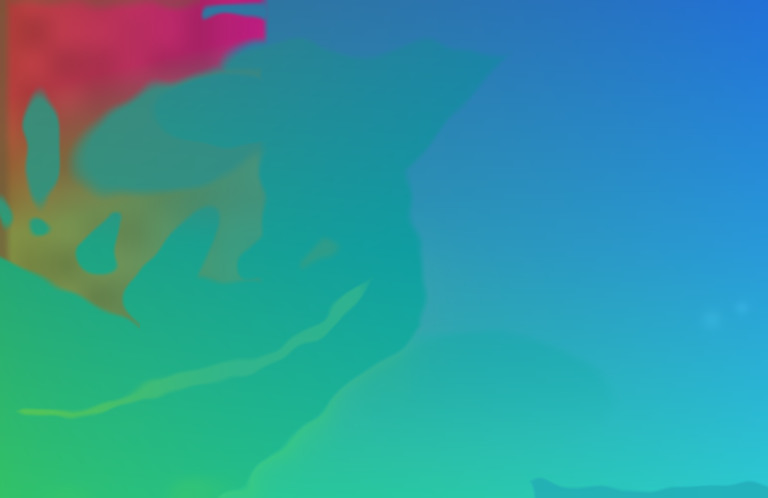
Reproduce this texture map procedurally as a WebGL 2 fragment shader.

```glsl
#version 300 es
precision highp float;
// Soft painted map: blue-cyan backdrop, teal body, warm corner cut by rounded
// holes, and pale green streaks. Each layer is a colour sheet (a two-by-three
// blend) laid through a distance-based mask with a wavering edge.
uniform vec2 u_resolution;
out vec4 fragColor;

const float HEIGHT = 4.98;       // canvas height in scene units
const float WAVER = 0.1;         // edge distortion
const float WARM_LIMIT = 2.62;   // right end of the warm corner
const vec3 HAZE = vec3(0.27, 0.53, 0.47);
const vec3 OLIVE = vec3(0.36, 0.60, 0.42);
const vec3 BARK = vec3(0.43, 0.36, 0.23);
const vec3 LIME = vec3(0.38, 0.79, 0.31);
const vec3 MINT = vec3(0.22, 0.72, 0.55);
const vec3 MIST = vec3(0.23, 0.64, 0.68);
const vec3 DEEP = vec3(0.13, 0.66, 0.71);

float hash(vec2 p) { return fract(sin(dot(p, vec2(127.1, 311.7))) * 43758.5453); }

float noise(vec2 p) {
  vec2 i = floor(p), f = fract(p), e = vec2(0.0, 1.0);
  f = f * f * (3.0 - 2.0 * f);
  return mix(mix(hash(i), hash(i + e.yx), f.x),
             mix(hash(i + e.xy), hash(i + e.yy), f.x), f.y);
}

float fill(float d, float soft) { return 1.0 - smoothstep(-soft, soft, d); }
float ellipse(vec2 p, vec2 r) { return (length(p / r) - 1.0) * min(r.x, r.y); }
float glow(vec2 p, vec2 r) { return exp(-dot(p / r, p / r)); }

float taper(vec2 p, vec2 a, vec2 b, float ra, float rb) {
  vec2 ab = b - a;
  float t = clamp(dot(p - a, ab) / dot(ab, ab), 0.0, 1.0);
  return length(p - a - ab * t) - mix(ra, rb, t);
}

// t.x runs left to right, t.y runs 0 (top) to 2 (bottom)
vec3 sheet(vec2 t, vec3 tl, vec3 tr, vec3 ml, vec3 mr, vec3 bl, vec3 br) {
  t = clamp(t, vec2(0.0), vec2(1.0, 2.0));
  vec3 top = mix(tl, tr, t.x), middle = mix(ml, mr, t.x), low = mix(bl, br, t.x);
  return t.y < 1.0 ? mix(top, middle, t.y) : mix(middle, low, t.y - 1.0);
}

void main() {
  vec2 p = gl_FragCoord.xy / u_resolution.y * HEIGHT;
  vec2 q = p + WAVER * (vec2(noise(p * 4.0), noise(p * 4.0 + 17.0)) - 0.5);
  float down = 2.0 - 2.0 * p.y / HEIGHT;

  // Backdrop with mist beside the body
  vec3 col = sheet(vec2(pow(max(p.x - 2.5, 0.0) / 5.18, 1.3), down),
    vec3(0.18, 0.46, 0.63), vec3(0.13, 0.44, 0.84),
    vec3(0.17, 0.59, 0.67), vec3(0.16, 0.60, 0.85),
    vec3(0.16, 0.78, 0.59), vec3(0.17, 0.79, 0.82));
  float mist = exp(-max(p.x - 4.2, 0.0) / 0.4) * smoothstep(1.6, 1.68, q.y);
  col = mix(col, MIST, 0.6 * mist * (1.0 - smoothstep(2.0, 3.0, p.y)));
  col += 0.035 * (glow(p - vec2(7.12, 1.78), vec2(0.1)) + glow(p - vec2(7.42, 1.9), vec2(0.07)));

  // Teal body: leaning head, column, ragged slanted foot, side mound
  vec3 teal = sheet(vec2(pow(p.x / 5.0, 0.75), down),
    vec3(0.27, 0.50, 0.43), vec3(0.12, 0.49, 0.66),
    vec3(0.14, 0.65, 0.46), vec3(0.05, 0.61, 0.66),
    vec3(0.20, 0.76, 0.40), vec3(0.10, 0.74, 0.63));
  float low = max(1.7 - q.y, 0.0);
  float side = 4.1 + 0.85 * max(q.y - 3.3, 0.0) - 1.1 * low
    + 0.12 * (1.0 - smoothstep(2.5, 2.9, q.y)) + 0.4 * min(low, 1.0) * (noise(p * 2.7) - 0.5);
  float crown = 4.5 + 0.09 * sin(4.6 * q.x + 0.5);
  float mound = fill(ellipse(q - vec2(4.85, 1.0), vec2(1.25, 0.64)), 0.06);
  col = mix(col, teal, 0.35 * mound * smoothstep(0.35, 1.5, p.y));
  col = mix(col, teal, fill(max(q.x - side, min(q.y - crown, q.x - 1.8)), 0.05));

  // Mottled green in the lower left
  float meadow = (1.0 - smoothstep(0.2, 0.9, p.y)) * (1.0 - smoothstep(1.6, 2.7, p.x));
  float mottle = smoothstep(0.35, 0.65, noise(p * vec2(1.5, 1.9) + 3.0));
  col = mix(col, vec3(0.25, 0.79, 0.40), 0.5 * mottle * meadow);

  // Grey-green haze around the inner dark lobe
  float lobe = ellipse(q - vec2(2.3, 3.87), vec2(0.75, 0.38));
  float haze = fill(max(max(q.x - WARM_LIMIT, -lobe), q.y - 4.3), 0.03);
  col = mix(col, HAZE, 0.5 * haze * smoothstep(2.5, 3.1, p.y));

  // Warm corner, bounded by the hill line and the large cavity
  vec3 warm = sheet(vec2(p.x / 2.5, (4.0 - p.y + 0.25 * p.x) / 0.7),
    vec3(0.70, 0.25, 0.22), vec3(0.70, 0.11, 0.47),
    vec3(0.62, 0.38, 0.20), vec3(0.31, 0.52, 0.42),
    vec3(0.49, 0.53, 0.24), vec3(0.32, 0.57, 0.43));
  warm *= 0.93 + 0.14 * noise(p * 3.0 + 8.0);
  float border = max(1.0 - smoothstep(0.02, 0.14, p.x), 0.6 * smoothstep(4.86, 4.98, q.y) * step(p.x, 2.0));
  warm = mix(warm, BARK, 0.7 * border);
  float hill = max(2.4 - 0.5 * q.x, 2.17 * smoothstep(1.2, 1.5, q.x));
  vec2 c = q - vec2(1.9, 3.67);
  float cavity = ellipse(c - vec2(0.0, 0.28 * c.x), vec2(1.12, 0.57));
  cavity = min(cavity, ellipse(q - vec2(2.7, 4.2), vec2(0.5, 0.36)));
  float corner = fill(max(q.x - WARM_LIMIT, hill - q.y), 0.045) * (1.0 - fill(cavity, 0.07));
  corner *= 1.0 - 0.45 * smoothstep(1.2, 2.4, p.x) * (1.0 - smoothstep(3.5, 4.2, p.y));

  // Openings in the warm corner
  float holes = ellipse(q - vec2(0.42, 3.48), vec2(0.18, 0.57));
  holes = min(holes, ellipse(q - vec2(0.40, 2.70), vec2(0.13, 0.08)));
  holes = min(holes, ellipse(q - vec2(0.05, 2.83), vec2(0.06, 0.13)));
  holes = min(holes, taper(q, vec2(0.98, 2.44), vec2(1.16, 2.76), 0.21, 0.07));
  holes = min(holes, taper(q, vec2(1.55, 2.0), vec2(2.07, 2.76), 0.31, 0.16));
  holes = min(holes, taper(q, vec2(2.52, 2.33), vec2(2.85, 2.5), 0.15, 0.24));
  holes = min(holes, taper(q, vec2(2.10, 4.85), vec2(2.60, 4.86), 0.04, 0.05));
  col = mix(col, warm, corner * (1.0 - fill(holes, 0.03)));
  float flake = taper(q, vec2(3.05, 2.36), vec2(3.28, 2.47), 0.03, 0.09);
  col = mix(col, OLIVE, 0.35 * fill(flake, 0.05));

  // Upper streak: a rising, thickening ribbon
  float bend = p.x - 0.5;
  float ridge = 0.85 + 0.13 * bend * bend
    + 0.1 * sin(2.1 * (p.x - 0.8)) * smoothstep(0.3, 1.2, p.x);
  float thick = (0.03 + 0.02 * p.x) * (0.5 + 0.9 * noise(p * 5.0));
  float ends = smoothstep(0.12, 0.25, p.x) * (1.0 - smoothstep(3.55, 3.78, p.x));
  float streak = fill(abs(q.y - ridge) - thick * ends, 0.03) * ends;
  col = mix(col, mix(LIME, MINT, smoothstep(0.2, 2.6, p.x)), 0.7 * streak);

  // Lower streak along the foot, and a dark strip at lower right
  float foot = q.x - side;
  float rim = smoothstep(-0.04, 0.04, foot) * exp(-max(foot, 0.0) / 0.2) * (1.0 - smoothstep(1.3, 1.8, p.y));
  col = mix(col, mix(vec3(0.25, 0.80, 0.48), MINT, smoothstep(0.5, 1.4, p.y)), 0.65 * rim);
  float strip = 0.09 + 0.1 * exp(-pow((p.x - 5.42) / 0.14, 2.0)) + 0.03 * smoothstep(6.8, 7.2, p.x);
  col = mix(col, DEEP, 0.7 * fill(max(q.y - strip, 5.32 - q.x), 0.022));
  fragColor = vec4(col, 1.0);
}
```
